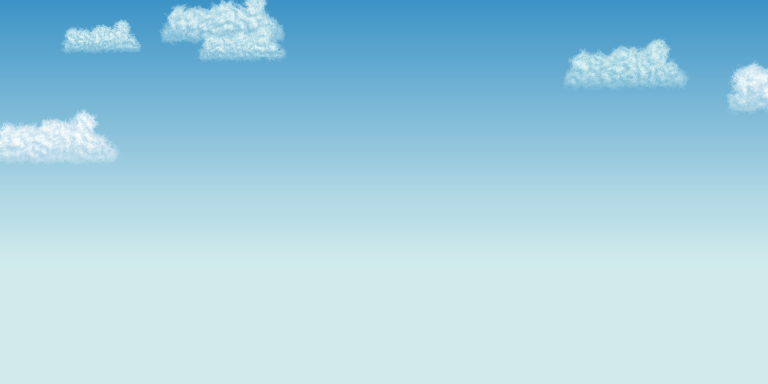
Write a WebGL 2 fragment shader that draws this texture.

```glsl
#version 300 es
precision highp float;
// Draws small cumulus clouds on a blue sky that pales into haze.

#define PUFF_FREQ 11.0     // cells of billow noise per cloud width
#define PUFF_DEPTH 0.085   // how far the billows push the outline
#define EDGE_SOFT 0.022    // softness of the outline
#define MERGE 0.035        // blending between neighbouring puffs
#define RELIEF 1.1         // strength of the side light
#define HAZE_TOP 0.315     // height where the flat haze begins

uniform vec2 u_resolution;
out vec4 fragColor;

const int CLOUDS = 6;
const int PUFFS = 10;

// Left end, base height, width, whiteness
const vec4 cloudPlace[CLOUDS] = vec4[](
    vec4(0.154, 0.863, 0.219, 0.15),
    vec4(0.409, 0.886, 0.339, 0.25),
    vec4(0.510, 0.842, 0.237, 0.20),
    vec4(-0.050, 0.574, 0.360, 0.95),
    vec4(1.458, 0.769, 0.339, 0.05),
    vec4(1.878, 0.705, 0.440, 0.80));

// Centre and radius, in cloud widths
const vec3 puffs[PUFFS] = vec3[](
    vec3(0.09, 0.07, 0.045), vec3(0.18, 0.18, 0.095),
    vec3(0.30, 0.16, 0.105), vec3(0.42, 0.15, 0.115),
    vec3(0.52, 0.20, 0.115), vec3(0.63, 0.17, 0.110),
    vec3(0.75, 0.29, 0.075), vec3(0.72, 0.18, 0.110),
    vec3(0.84, 0.12, 0.075), vec3(0.93, 0.07, 0.040));

vec2 hashGradient(vec2 cell) {
    vec3 h = fract(cell.xyx * vec3(0.1031, 0.1030, 0.0973));
    h += dot(h, h.yzx + 33.33);
    float angle = 6.2832 * fract((h.x + h.y) * h.z);
    return vec2(cos(angle), sin(angle));
}

float gradientNoise(vec2 p) {
    vec2 i = floor(p), f = p - i;
    vec2 u = f * f * f * (f * (f * 6.0 - 15.0) + 10.0);
    float a = dot(hashGradient(i), f);
    float b = dot(hashGradient(i + vec2(1, 0)), f - vec2(1, 0));
    float c = dot(hashGradient(i + vec2(0, 1)), f - vec2(0, 1));
    float d = dot(hashGradient(i + vec2(1, 1)), f - vec2(1, 1));
    return mix(mix(a, b, u.x), mix(c, d, u.x), u.y);
}

// Rounded lumps with creased valleys, about 0 to 1
float billow(vec2 p) {
    float sum = 0.0, amp = 0.9;
    for (int i = 0; i < 4; i++) {
        sum += amp * abs(gradientNoise(p));
        p = mat2(1.6, 1.2, -1.2, 1.6) * p + 7.3;
        amp *= 0.62;
    }
    return sum;
}

float smoothMin(float a, float b) {
    float h = max(MERGE - abs(a - b), 0.0) / MERGE;
    return min(a, b) - 0.25 * h * h * MERGE;
}

// Distance to the smooth body: a flat base with puffs above
float cloudBody(vec2 q) {
    float d = length(q - vec2(clamp(q.x, 0.10, 0.90), 0.065)) - 0.042;
    for (int i = 0; i < PUFFS; i++)
        d = smoothMin(d, length(q - puffs[i].xy) - puffs[i].z);
    return d;
}

vec3 skyColor(float y) {
    vec3 c = mix(vec3(0.82, 0.923, 0.928), vec3(0.70, 0.85, 0.895),
                 smoothstep(HAZE_TOP - 0.03, 0.50, y));
    c = mix(c, vec3(0.53, 0.752, 0.853), clamp((y - 0.48) / 0.187, 0.0, 1.0));
    return mix(c, vec3(0.235, 0.575, 0.775), clamp((y - 0.667) / 0.333, 0.0, 1.0));
}

vec3 addCloud(vec3 color, vec2 p, vec4 place, float seed) {
    vec2 q = (p - place.xy) / place.z;
    if (q.x < -0.1 || q.x > 1.1 || q.y < -0.1 || q.y > 0.5) return color;

    // Ragged outline and a thin, fading underside
    vec2 n = q * PUFF_FREQ + seed * 19.7;
    float lumps = billow(n);
    float d = cloudBody(q) + PUFF_DEPTH * (lumps - 0.42);
    float soft = EDGE_SOFT + 0.7 / (u_resolution.y * place.z);
    float cover = 1.0 - smoothstep(-soft, soft, d);
    cover *= mix(0.55, 0.96, smoothstep(0.02, 0.16, q.y + 0.10 * (lumps - 0.4)));

    // Light from the upper right, blue shade in the hollows
    float slope = lumps - billow(n + vec2(0.22, 0.30));
    float light = 0.52 + RELIEF * slope + 0.9 * (q.y - 0.16) + 0.5 * (lumps - 0.4);
    light = clamp(light, 0.0, 1.0);
    vec3 shade = mix(vec3(0.57, 0.79, 0.86), vec3(0.77, 0.87, 0.93), place.w);
    vec3 lit = mix(vec3(0.86, 0.945, 0.945), vec3(0.99, 1.0, 1.0), place.w);
    return mix(color, mix(shade, lit, light), cover);
}

void main() {
    vec2 p = gl_FragCoord.xy / u_resolution.y;
    p.x *= 2.0 * u_resolution.y / u_resolution.x;
    vec3 color = skyColor(p.y);
    for (int i = 0; i < CLOUDS; i++)
        color = addCloud(color, p, cloudPlace[i], float(i) + 1.0);
    fragColor = vec4(color, 1.0);
}
```
